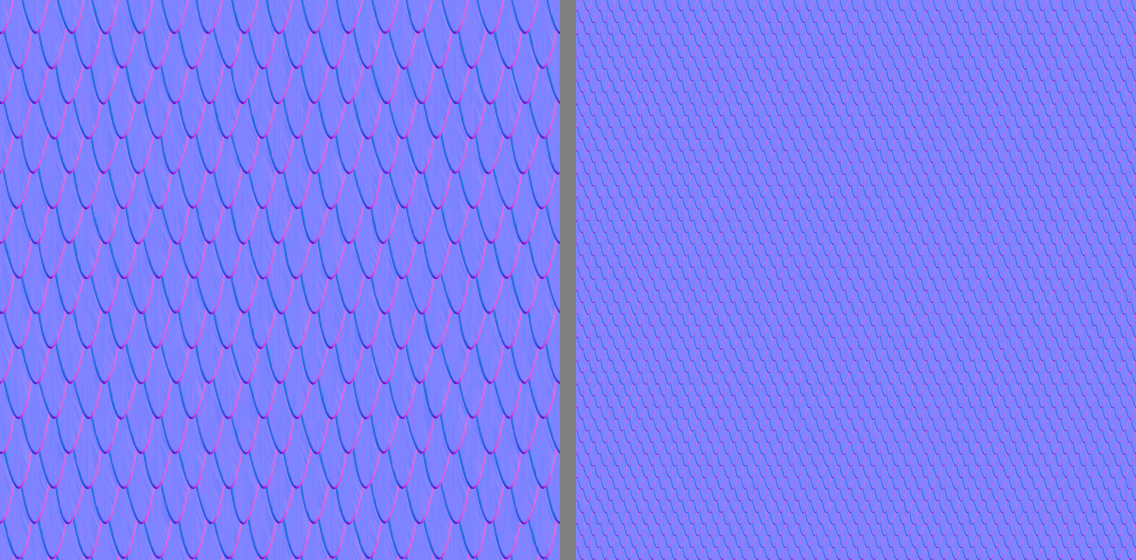
Left, the tile; right, the same tile 3 across and 3 down.
A three.js fragment shader for this texture map:

```glsl
varying vec2 vUv;

float hash(vec2 p) {
  vec3 q = fract(vec3(p.xyx) * 0.1031);
  q += dot(q, q.yzx + 33.33);
  return fract((q.x + q.y) * q.z);
}

float noise(vec2 p) {
  vec2 i = floor(p), f = fract(p);
  f = f * f * (3.0 - 2.0 * f);
  return mix(mix(hash(i), hash(i + vec2(1.0, 0.0)), f.x),
             mix(hash(i + vec2(0.0, 1.0)), hash(i + 1.0), f.x), f.y);
}

// Surface slope of the vane: slanted barbs, lengthwise streaks and a shaft
vec2 vaneSlope(vec2 p, vec2 seed) {
  float side = p.x < 0.0 ? -1.0 : 1.0;
  float across = abs(p.x);
  float along = p.y + 2.4 * across;
  float barb = noise(vec2(along * 9.0, across * 4.0) + seed) - 0.5;
  float streak = noise(vec2(p.x * 22.0 + 20.0, p.y * 1.6) + seed.yx) - 0.5;
  float shaft = p.x + 0.03 * (noise(vec2(p.y * 2.0, 5.0) + seed) - 0.5);
  vec2 slope = vec2(side * 0.92, 0.38) * barb * 0.26 * smoothstep(0.02, 0.16, across);
  slope.x += 0.13 * streak;
  slope.x += 5.0 * shaft * exp(-shaft * shaft * 1500.0);
  return slope;
}

void main() {
  vec2 p = vUv * 16.0;
  vec2 slope = vec2(0.0);

  // Overlapping rows, from the lowest layer to the top one
  for (int k = 2; k >= 0; k--) {
    float row = floor(p.y) - float(k);
    float x = p.x + 0.5 * mod(row, 2.0);
    vec2 id = mod(vec2(floor(x), row), 16.0);
    vec2 seed = floor(vec2(hash(id + 3.0), hash(id + 41.0)) * 90.0);

    // Feather space: tip at the origin, swaying a little from one to the next
    vec2 q = vec2(fract(x) - 0.5, p.y - row - 0.015 - 0.03 * hash(id + 17.0));
    q.x -= 0.11 * (hash(id + 29.0) - 0.5) * (1.0 - smoothstep(0.0, 1.5, q.y));

    // Parabolic outline: inner distance and outward direction
    vec2 outward = vec2(12.5 * q.x, -1.0);
    float steep = length(outward);
    float inside = (q.y - 6.25 * q.x * q.x) / steep;
    outward /= steep;

    // Rounded rim, steepest at the tip
    vec2 vane = vaneSlope(q, seed);
    float rim = 1.0 - smoothstep(0.0, 0.095, inside + 0.08 * vane.x);
    vec2 feather = vane + outward * rim * mix(0.95, 1.8, -outward.y);
    slope = mix(slope, feather, smoothstep(-0.016, 0.016, inside));
  }

  vec3 normal = normalize(vec2(0.0, 0.03).xyx + vec3(slope, 1.0));
  gl_FragColor = vec4(normal * 0.5 + 0.5, 1.0);
}
```
